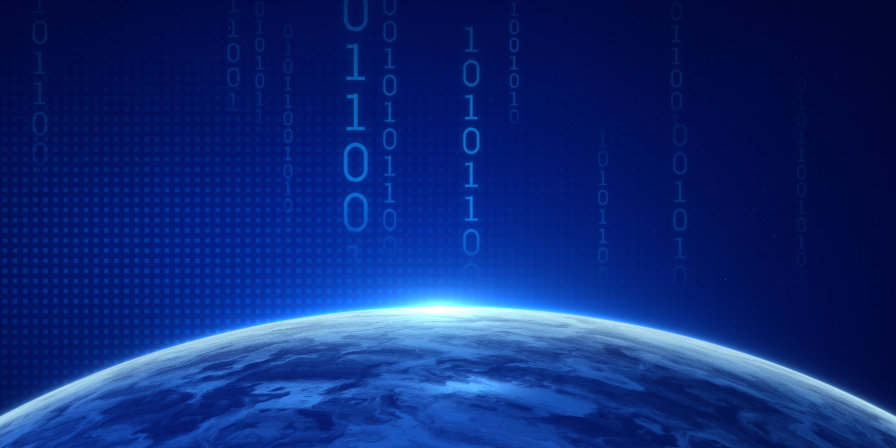
This background is drawn by a Shadertoy shader. Its source:

```glsl
// A blue planet's sunlit horizon beneath falling columns of rings and bars and a dotted sky.

const float RADIUS = 2.163;
const vec2 PLANET = vec2(1.0, -1.848);

// Each column: centre x, top y, length, row pitch
const int COLUMN_COUNT = 12;
const vec4 COLUMNS[COLUMN_COUNT] = vec4[](
    vec4(1.052, 0.95, 0.60, 0.0755), vec4(0.794, 1.03, 0.66, 0.112),
    vec4(0.870, 1.02, 0.64, 0.060), vec4(0.643, 0.95, 0.51, 0.039),
    vec4(0.521, 1.02, 0.32, 0.055), vec4(0.580, 1.00, 0.31, 0.040),
    vec4(0.089, 1.03, 0.46, 0.068), vec4(1.148, 1.00, 0.31, 0.040),
    vec4(1.346, 0.71, 0.36, 0.043), vec4(1.510, 1.00, 0.31, 0.050),
    vec4(1.518, 0.73, 0.39, 0.063), vec4(1.789, 0.83, 0.52, 0.039));

float hash(vec2 p) {
    vec3 q = fract(p.xyx * 0.1031);
    q += dot(q, q.yzx + 33.33);
    return fract((q.x + q.y) * q.z);
}

float noise(vec2 p) {
    vec2 i = floor(p), f = fract(p);
    f = f * f * (3.0 - 2.0 * f);
    return mix(mix(hash(i), hash(i + vec2(1, 0)), f.x),
               mix(hash(i + vec2(0, 1)), hash(i + vec2(1, 1)), f.x), f.y);
}

float fbm(vec2 p) {
    float sum = 0.0, amp = 0.5;
    for (int i = 0; i < 6; i++) {
        sum += amp * noise(p);
        p = mat2(1.6, 1.2, -1.2, 1.6) * p + 7.3;
        amp *= 0.55;
    }
    return sum;
}

float box(vec2 p, vec2 halfSize) {
    vec2 d = abs(p) - halfSize;
    return length(max(d, 0.0)) + min(max(d.x, d.y), 0.0);
}

float ringShape(vec2 q) {
    return abs(length(vec2(q.x, max(abs(q.y) - 0.14, 0.0) * 0.95)) - 0.2) - 0.037;
}

float barShape(vec2 q) {
    float stem = box(q, vec2(0.04, 0.36));
    float foot = box(q + vec2(0.0, 0.33), vec2(0.18, 0.03));
    float flag = box(q - vec2(-0.08, 0.31), vec2(0.09, 0.03));
    return min(stem, min(foot, flag));
}

// Summed light of all falling columns
float columnLight(vec2 p, float px) {
    float light = 0.0;
    for (int k = 0; k < COLUMN_COUNT; k++) {
        vec4 c = COLUMNS[k];
        float s = (c.y - p.y) / c.w, t = (c.y - p.y) / c.z;
        int row = int(floor(s));
        if (row < 0 || t > 1.0 || abs(p.x - c.x) > c.w) continue;
        vec2 q = vec2((p.x - c.x) / c.w, 0.5 - fract(s));
        // Eight-step bit rhythm, shifted for each column
        bool bar = ((53 >> ((row + 3 * k) & 7)) & 1) == 1;
        float d = bar ? barShape(q) : ringShape(q);
        float ink = smoothstep(px, -px, d * c.w) + 0.25 * exp(-max(d, 0.0) * 11.0);
        float fade = mix(0.4, 1.0, smoothstep(0.0, 0.4, t)) * smoothstep(1.0, 0.65, t);
        float strength = 0.18 + 0.4 * exp(-pow((c.x - 1.0) / 0.42, 2.0));
        light += ink * fade * strength * mix(0.6, 1.0, smoothstep(0.05, 0.08, c.w));
    }
    return light;
}

vec3 skyColor(vec2 p, float altitude, float px) {
    vec2 away = (p - vec2(0.84, 0.38)) * vec2(1.0, 1.5);
    vec3 col = mix(vec3(0.004, 0.008, 0.15), vec3(0.008, 0.095, 0.5), exp(-dot(away, away)));
    col *= 0.92 + 0.14 * fbm(p * 4.0);

    // Teal haze and dot grid, strongest at the left
    vec2 spread = (p - vec2(0.25, 0.43)) / vec2(0.55, 0.28);
    float leftGlow = exp(-dot(spread, spread));
    vec2 cell = abs(fract(p / 0.0226) - 0.5) * 0.0226;
    float dotMask = smoothstep(px, -px, max(cell.x, cell.y) - 0.005);
    col += vec3(0.0, 0.02, 0.04) * leftGlow;
    col += vec3(0.0, 0.1, 0.13) * dotMask * (leftGlow + 0.15 * exp(-dot(away, away)));

    // Sparse stars
    vec2 grid = p * 28.0, id = floor(grid);
    vec2 offset = 0.2 + 0.6 * vec2(hash(id + 5.0), hash(id + 19.0));
    float star = smoothstep(0.05, 0.0, length(fract(grid) - offset));
    col += vec3(0.1, 0.22, 0.3) * star * step(0.96, hash(id));

    col += vec3(0.06, 0.5, 0.5) * columnLight(p, px);

    // Atmosphere hugging the limb
    float central = exp(-pow((p.x - 1.0) / 0.55, 2.0));
    col += vec3(0.02, 0.2, 0.32) * exp(-altitude * 8.0) * central;
    col += vec3(0.06, 0.2, 0.3) * exp(-altitude / 0.028) * (0.4 + 0.6 * central);
    col += vec3(0.22, 0.35, 0.32) * exp(-altitude / 0.006);
    return col;
}

vec3 planetColor(vec2 p, float depth) {
    vec2 q = (p - PLANET) / RADIUS;
    vec2 ground = vec2(q.x, sqrt(max(1.0 - dot(q, q), 0.0))) * vec2(20.0, 26.0);
    float warp = fbm(ground * 0.5 + 3.0);
    float n = fbm(ground + vec2(5.0, 2.5) * warp);
    float central = exp(-pow((p.x - 1.0) / 0.55, 2.0));
    vec3 col = mix(vec3(0.015, 0.09, 0.4), vec3(0.07, 0.28, 0.68), smoothstep(0.25, 0.85, n));
    col *= mix(1.05, 0.75, smoothstep(1.0, 1.8, p.x));

    // Cloud banks left and right of centre
    vec2 a = (p - vec2(1.05, 0.14)) / vec2(0.11, 0.03);
    vec2 b = (p - vec2(0.66, 0.14)) / vec2(0.25, 0.08);
    float bank = exp(-dot(a, a)) + 0.45 * exp(-dot(b, b));
    col += vec3(0.28, 0.42, 0.38) * smoothstep(0.38, 0.8, n) * (0.06 + bank);

    // Daylight haze and mottled bright rim
    col = mix(col, vec3(0.2, 0.5, 0.84), (0.35 + 0.6 * n) * exp(-depth / (0.04 + 0.025 * central)));
    float reach = (0.024 + 0.036 * central) * (0.55 + 0.8 * n);
    float rim = exp(-pow(depth / reach, 1.5));
    return mix(col, vec3(0.72, 0.88, 0.93), rim * min(0.72 + 0.4 * n, 1.0));
}

void mainImage(out vec4 fragColor, in vec2 fragCoord) {
    float px = 1.0 / iResolution.y;
    vec2 p = fragCoord * vec2(2.0 / iResolution.x, px);
    float altitude = length(p - PLANET) - RADIUS;
    vec3 col = mix(planetColor(p, max(-altitude, 0.0)), skyColor(p, max(altitude, 0.0), px),
                   smoothstep(-px, px, altitude));

    // Sunrise flare
    vec2 flare = p - vec2(0.98, 0.316);
    col += vec3(0.5, 0.55, 0.42) * exp(-length(flare / vec2(0.07, 0.022)));
    col += vec3(0.05, 0.16, 0.16) * exp(-length(flare / vec2(0.16, 0.09)));
    fragColor = vec4(min(col, 1.0), 1.0);
}
```
